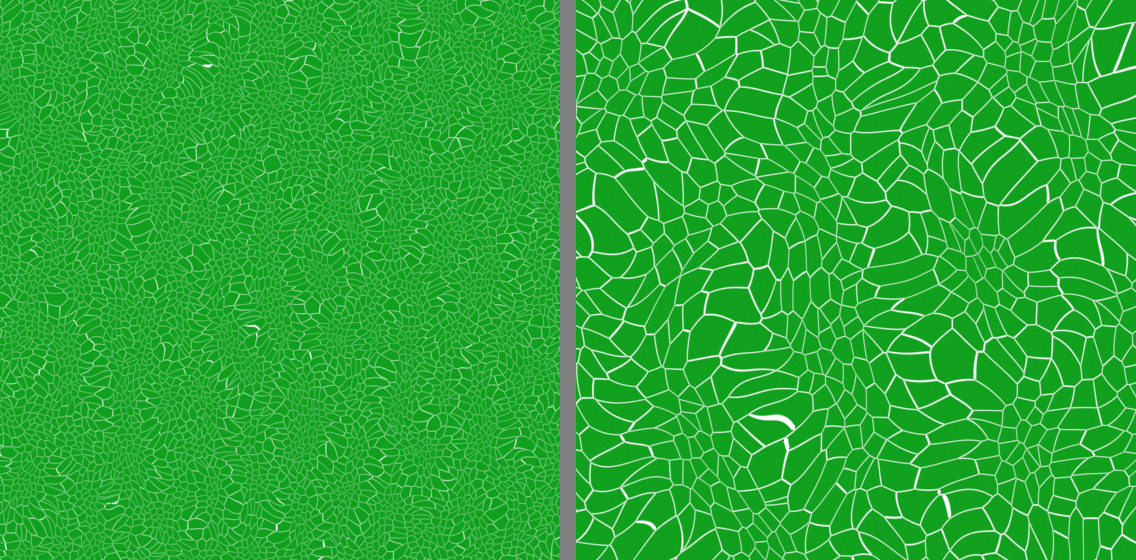
Left: the whole. Right: its middle third, enlarged.
Reproduce this texture procedurally as a WebGL 1 fragment shader.

```glsl
precision highp float;
// Fine white web of irregular, locally stretched cells on bright green.

uniform vec2 u_resolution;

#define CELLS 72.0                      // cells across the canvas
#define LINE_HALF_WIDTH 0.026           // in cell units
#define WARP_FREQ vec2(16.0, 12.0)      // warp patches across the canvas
#define WARP_STRENGTH vec2(0.60, 0.36)  // stretch along x and y
#define MIN_STRETCH 0.16                // keeps lines finite where warp folds
#define SOFTNESS 1.0                    // edge smoothing, in pixels
#define GRAIN 0.012
#define GREEN vec3(0.065, 0.63, 0.12)
#define WHITE vec3(1.0)

vec2 hash22(vec2 p) {
  vec3 q = fract(vec3(p.xyx) * vec3(0.1031, 0.1030, 0.0973));
  q += dot(q, q.yzx + 33.33);
  return fract((q.xx + q.yz) * q.zy);
}

// Contribution of one lattice corner to the gradient noise.
float cornerSlope(vec2 corner, vec2 p) {
  float angle = 6.28319 * hash22(corner + 17.0).x;
  return dot(vec2(cos(angle), sin(angle)), p - corner);
}

float gradientNoise(vec2 p) {
  vec2 i = floor(p);
  vec2 f = p - i;
  vec2 u = f * f * f * (f * (f * 6.0 - 15.0) + 10.0);
  float low = mix(cornerSlope(i, p), cornerSlope(i + vec2(1.0, 0.0), p), u.x);
  float high = mix(cornerSlope(i + vec2(0.0, 1.0), p), cornerSlope(i + 1.0, p), u.x);
  return mix(low, high, u.y);
}

// Canvas position to warped cell coordinates.
vec2 toCells(vec2 uv) {
  vec2 q = uv * WARP_FREQ;
  vec2 push = vec2(gradientNoise(q + 5.3), gradientNoise(q + vec2(61.7, 38.1)));
  return CELLS * (uv + WARP_STRENGTH * push / WARP_FREQ) + 20.0;
}

// Distance to the nearest cell border (x) and line half width (y), in canvas units.
vec2 cellBorder(vec2 uv) {
  const float STEP = 0.0005;
  vec2 p = toCells(uv);
  vec2 alongX = (toCells(uv + vec2(STEP, 0.0)) - p) / STEP;
  vec2 alongY = (toCells(uv + vec2(0.0, STEP)) - p) / STEP;
  vec2 base = floor(p);
  vec2 f = p - base;

  // Closest seed.
  vec2 nearCell = vec2(0.0);
  vec2 toNear = vec2(8.0);
  for (int y = -1; y <= 1; y++) {
    for (int x = -1; x <= 1; x++) {
      vec2 cell = vec2(float(x), float(y));
      vec2 toSeed = cell + hash22(base + cell) - f;
      if (dot(toSeed, toSeed) < dot(toNear, toNear)) {
        toNear = toSeed;
        nearCell = cell;
      }
    }
  }

  // Closest bisector, measured on the canvas by undoing the local stretch.
  vec2 border = vec2(1.0, 0.0);
  for (int y = -2; y <= 2; y++) {
    for (int x = -2; x <= 2; x++) {
      vec2 cell = nearCell + vec2(float(x), float(y));
      vec2 toSeed = cell + hash22(base + cell) - f;
      vec2 between = toSeed - toNear;
      if (dot(between, between) > 0.00001) {
        vec2 normal = normalize(between);
        float stretch = length(vec2(dot(alongX, normal), dot(alongY, normal)));
        stretch = max(stretch, MIN_STRETCH * CELLS);
        float dist = dot(0.5 * (toSeed + toNear), normal) / stretch;
        if (dist < border.x) border = vec2(dist, LINE_HALF_WIDTH / stretch);
      }
    }
  }
  return border;
}

void main() {
  float pixel = 1.0 / min(u_resolution.x, u_resolution.y);
  vec2 uv = gl_FragCoord.xy * pixel;

  // Filtered line coverage: softened step at each side of the line.
  vec2 border = cellBorder(uv);
  float soft = SOFTNESS * pixel;
  float line = smoothstep(-soft, soft, border.x + border.y)
             - smoothstep(-soft, soft, border.x - border.y);

  // Faint speckle on the green.
  float speckle = GRAIN * gradientNoise(uv * 390.0);
  gl_FragColor = vec4(mix(GREEN + speckle, WHITE, line), 1.0);
}
```
